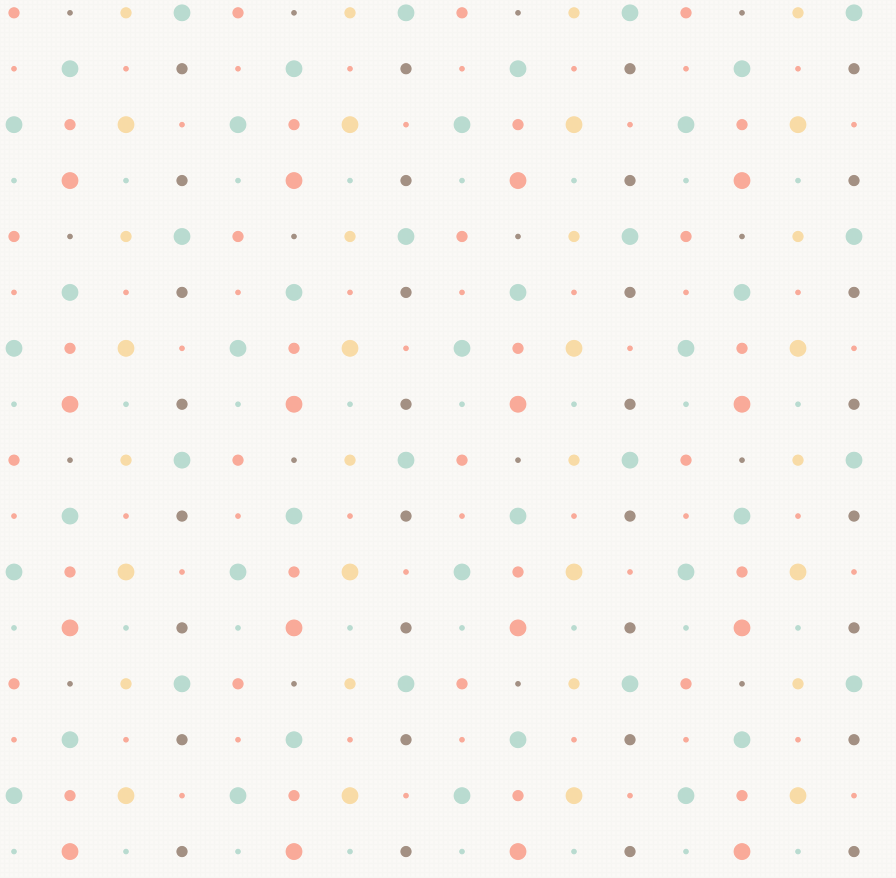
A WebGL 1 fragment shader for this pattern:

```glsl
precision highp float;
// Pastel polka dots on cream paper: a 4 x 4 motif of dots in three sizes and
// four colours, repeated four times across and down. Each cell looks up its
// size and colour by column and row; a faint woven grid lies underneath.

uniform vec2 u_resolution;

const float COLUMNS = 16.0;                   // dots across the canvas
const float ROW_PITCH = 0.9985;               // row spacing, in column widths
const vec2 FIRST_DOT = vec2(0.25, 0.229);     // from the top left, in column widths
const float RADIUS_STEP = 0.05;               // small, medium, large = 1, 2, 3 steps
const float WEAVE_THREADS = 12.0;             // threads per column width
const float WEAVE_DEPTH = 0.014;

const vec3 PAPER = vec3(0.984, 0.978, 0.967);
const vec3 MINT = vec3(0.725, 0.860, 0.816);
const vec3 CORAL = vec3(0.975, 0.665, 0.600);
const vec3 YELLOW = vec3(0.973, 0.860, 0.650);
const vec3 BROWN = vec3(0.640, 0.565, 0.515);

// One-hot mask for an index from 0 to 3
vec4 pick(float index) {
    return 1.0 - step(0.5, abs(vec4(0.0, 1.0, 2.0, 3.0) - index));
}

// Dot sizes in steps; matrix columns are motif rows, top to bottom
float dotSize(vec4 column, vec4 row) {
    mat4 sizes = mat4(2.0, 1.0, 2.0, 3.0,
                      1.0, 3.0, 1.0, 2.0,
                      3.0, 2.0, 3.0, 1.0,
                      1.0, 3.0, 1.0, 2.0);
    return dot(column, sizes * row);
}

// Dot colours: 0 mint, 1 coral, 2 yellow, 3 brown
vec3 dotColor(vec4 column, vec4 row) {
    mat4 hues = mat4(1.0, 3.0, 2.0, 0.0,
                     1.0, 0.0, 1.0, 3.0,
                     0.0, 1.0, 2.0, 1.0,
                     0.0, 1.0, 0.0, 3.0);
    vec4 hue = pick(dot(column, hues * row));
    return MINT * hue.x + CORAL * hue.y + YELLOW * hue.z + BROWN * hue.w;
}

// Soft crossed threads, 0 between them and 1 on them
float weave(vec2 p) {
    vec2 thread = 0.5 + 0.5 * cos(6.28318 * WEAVE_THREADS * p);
    thread *= thread;
    return max(thread.x, thread.y);
}

void main() {
    // Column widths, measured from the top left corner
    float pixel = COLUMNS / u_resolution.x;
    vec2 p = vec2(gl_FragCoord.x, u_resolution.y - gl_FragCoord.y) * pixel;

    // Nearest dot and its place in the motif
    vec2 pitch = vec2(1.0, ROW_PITCH);
    vec2 cell = floor((p - FIRST_DOT) / pitch + 0.5);
    vec2 offset = p - FIRST_DOT - cell * pitch;
    vec2 place = mod(cell, 4.0);
    vec4 column = pick(place.x);
    vec4 row = pick(place.y);

    // Paper, then the dot with a one-pixel smooth edge
    vec3 color = PAPER - WEAVE_DEPTH * weave(p);
    float edge = length(offset) - RADIUS_STEP * dotSize(column, row);
    float cover = 1.0 - smoothstep(-0.6 * pixel, 0.6 * pixel, edge);
    gl_FragColor = vec4(mix(color, dotColor(column, row), cover), 1.0);
}
```
